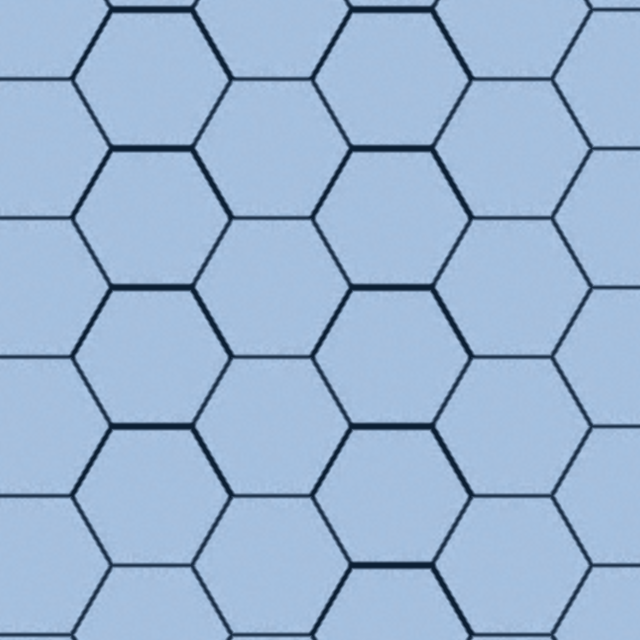
Reproduce this pattern procedurally as a WebGL 2 fragment shader.

```glsl
#version 300 es
precision highp float;
// Honeycomb of flat-topped hexagons: dark soft lines on pale blue.
// Two interleaved rectangular lattices give the nearest cell; each edge takes
// its weight from the cell below it, so alternate columns are drawn heavier.

uniform vec2 u_resolution;
out vec4 fragColor;

// Layout, in canvas units
const float SIDE = 0.125;                 // hexagon side length
const float ROW = 0.2171;                 // vertical repeat
const vec2 ORIGIN = vec2(0.2372, 0.8765); // centre of the top heavy cell
const vec2 LATTICE = SIDE * vec2(3.0, 1.7320508);

// Half widths of the lines
const float THIN_FLAT = 0.0029;
const float THIN_SLOPE = 0.0034;
const float HEAVY_FLAT = 0.0054;
const float HEAVY_RIGHT = 0.0046;
const float HEAVY_LEFT = 0.0040;
const float BLUR = 0.0031;
const float STEP_COUNT = 96.0;            // beads along sloping lines
const float STEP_DEPTH = 0.0004;

// Speckle around the lines
const float GRAIN_SCALE = 230.0;
const float GRAIN_NEAR = 0.060;
const float GRAIN_FAR = 0.012;
const float HALO_REACH = 0.034;

const vec3 FIELD = vec3(0.647, 0.750, 0.870);
const vec3 THIN_INK = vec3(0.105, 0.185, 0.280);
const vec3 HEAVY_INK = vec3(0.045, 0.120, 0.205);

float hash(vec2 p) {
    vec3 h = fract(vec3(p.xyx) * 0.1031);
    h += dot(h, h.yzx + 33.33);
    return fract((h.x + h.y) * h.z);
}

float valueNoise(vec2 p) {
    vec2 i = floor(p), f = fract(p);
    f = f * f * (3.0 - 2.0 * f);
    return mix(mix(hash(i), hash(i + vec2(1, 0)), f.x),
               mix(hash(i + vec2(0, 1)), hash(i + vec2(1, 1)), f.x), f.y);
}

// Centre of the hexagon containing p
vec2 cellCentre(vec2 p) {
    vec2 a = round(p / LATTICE) * LATTICE;
    vec2 b = (floor(p / LATTICE) + 0.5) * LATTICE;
    return distance(p, a) < distance(p, b) ? a : b;
}

// Heavy cells fill two columns; the lowest cell of the first one stays thin
bool isHeavy(vec2 centre) {
    vec2 index = centre / LATTICE;
    vec2 id = round(index);
    bool onColumn = abs(index.x - id.x) < 0.1;
    bool inRange = id.x > -0.5 && id.x < 1.5;
    bool thinEnd = id.x < 0.5 && id.y < -3.5;
    return onColumn && inRange && !thinEnd;
}

// Half width of an edge, from its upward normal and the cell below it
float edgeHalfWidth(vec2 up, bool heavy, float y) {
    bool flatEdge = abs(up.x) < 0.1;
    float bead = flatEdge ? 0.0 : STEP_DEPTH * sin(6.2831853 * STEP_COUNT * y);
    if (!heavy) return (flatEdge ? THIN_FLAT : THIN_SLOPE) + bead;
    return (flatEdge ? HEAVY_FLAT : (up.x > 0.0 ? HEAVY_RIGHT : HEAVY_LEFT)) + bead;
}

void main() {
    vec2 uv = gl_FragCoord.xy / u_resolution;
    vec2 p = (uv - ORIGIN) * vec2(1.0, LATTICE.y / ROW);
    vec2 centre = cellCentre(p);
    float blur = max(BLUR, 0.75 / min(u_resolution.x, u_resolution.y));

    // Six edges of the cell
    float thinLine = 0.0, heavyLine = 0.0, nearest = 1.0;
    for (int k = 0; k < 6; k++) {
        float angle = radians(30.0 + 60.0 * float(k));
        vec2 normal = vec2(cos(angle), sin(angle));
        float d = 0.5 * LATTICE.y - dot(p - centre, normal);
        vec2 owner = normal.y > 0.0 ? centre : centre + normal * LATTICE.y;
        vec2 up = normal.y > 0.0 ? normal : -normal;
        bool heavy = isHeavy(owner);
        float halfWidth = edgeHalfWidth(up, heavy, uv.y);
        float ink = 1.0 - smoothstep(halfWidth - blur, halfWidth + blur, d);
        if (heavy) heavyLine = max(heavyLine, ink);
        else thinLine = max(thinLine, ink);
        nearest = min(nearest, d);
    }

    // Field with speckle that fades away from the lines
    float halo = 1.0 - smoothstep(0.006, HALO_REACH, nearest);
    float grain = valueNoise(uv * GRAIN_SCALE) - 0.5;
    float tint = valueNoise(uv * GRAIN_SCALE * 0.4 + 57.0) - 0.5;
    vec3 color = FIELD + grain * mix(GRAIN_FAR, GRAIN_NEAR, halo);
    color += tint * vec3(0.014, -0.004, -0.012);

    // Lines
    color = mix(color, THIN_INK, thinLine);
    color = mix(color, HEAVY_INK, heavyLine);
    fragColor = vec4(color, 1.0);
}
```
